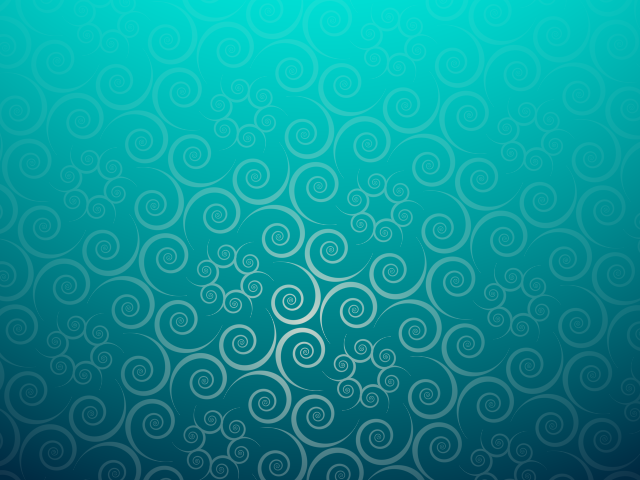
Reproduce this pattern procedurally as a Shadertoy shader.

```glsl
// Pale spirals on a teal gradient: a hexagonal lattice of rosettes, each made
// of six large curls around six small mirrored ones. Every curl is a
// logarithmic spiral with a flared, tapering tail; a warm glow fades the ink.

const float TAU = 6.2831853;

// Lattice and rosettes, in canvas heights from the canvas centre
const vec2  ROSETTE_CENTRE = vec2(0.125, 0.0672);
const float PERIOD       = 0.3464;
const float LATTICE_TURN = radians(25.35);
const float CURL_ANGLE   = radians(15.3);
const float LARGE_ORBIT  = 0.1348;
const float SMALL_ORBIT  = 0.0531;
const float LARGE_TIP    = radians(134.5);
const float SMALL_TIP    = radians(36.0);

// Curl shape
const float LARGE_SIZE = 0.0741;
const float SMALL_SIZE = 0.037;
const float GROWTH     = 0.86;   // log growth per turn
const float FLARE      = 0.18;   // extra opening of the tail
const float FLARE_SPAN = 0.3;    // in turns
const float TAPER_SPAN = 0.35;   // in turns
const float HALF_WIDTH = 0.105;  // relative to the radius

// Light and colour
const vec3  DEEP = vec3(0.0, 0.16, 0.255);
const vec3  BRIGHT = vec3(0.0, 0.87, 0.83);
const vec3  INK = vec3(0.89, 0.88, 0.84);
const vec2  GLOW_CENTRE = vec2(-0.033, -0.168);
const float GLOW_FALLOFF = 0.286;
const float GLOW_STRENGTH = 0.9;
const float SIDE_SHADE = 0.38;

vec2 rotate(vec2 p, float angle) {
    float c = cos(angle), s = sin(angle);
    return vec2(c * p.x - s * p.y, s * p.x + c * p.y);
}

// Signed distance to a counterclockwise curl whose tail ends on the +x axis
float curlDistance(vec2 p, float size) {
    float radius = length(p);
    if (radius > size * 1.3) return radius - size * 1.2;
    float turn = fract(atan(p.y, p.x) / TAU) - 1.0;
    float dist = 1.0;
    for (int i = 0; i < 5; i++) {
        float opening = max(0.0, 1.0 + turn / FLARE_SPAN);
        float arm = size * (exp(GROWTH * turn) + FLARE * opening * opening);
        float taper = 1.0 - smoothstep(-TAPER_SPAN, 0.0, turn);
        dist = min(dist, abs(radius - arm) - HALF_WIDTH * arm * taper);
        turn -= 1.0;
    }
    return dist;
}

// Six large curls and six small mirrored curls around the origin
float rosetteDistance(vec2 p) {
    float dist = 1.0;
    for (int i = 0; i < 6; i++) {
        vec2 q = rotate(p, -CURL_ANGLE - float(i) * TAU / 6.0);
        vec2 large = rotate(q - vec2(LARGE_ORBIT, 0.0), -LARGE_TIP);
        vec2 small = rotate(q - vec2(SMALL_ORBIT, 0.0), -SMALL_TIP);
        small.y = -small.y;
        dist = min(dist, curlDistance(large, LARGE_SIZE));
        dist = min(dist, curlDistance(small, SMALL_SIZE));
    }
    return dist;
}

// Nearest rosette plus its neighbours on the hexagonal lattice
float patternDistance(vec2 p) {
    vec2 q = rotate(p - ROSETTE_CENTRE, -LATTICE_TURN) / PERIOD;
    float halfRoot3 = sqrt(3.0) * 0.5;
    float row = q.y / halfRoot3;
    vec2 cell = floor(vec2(q.x - 0.5 * row, row) + 0.5);
    float dist = 1.0;
    for (int y = -1; y <= 1; y++) {
        for (int x = -1; x <= 1; x++) {
            vec2 id = cell + vec2(x, y);
            vec2 local = (q - vec2(id.x + 0.5 * id.y, id.y * halfRoot3)) * PERIOD;
            if (length(local) < LARGE_ORBIT + LARGE_SIZE * 1.3)
                dist = min(dist, rosetteDistance(local));
        }
    }
    return dist;
}

// Vertical gradient, darker towards the sides
vec3 background(vec2 p) {
    float height = p.y + 0.5;
    float tone = 0.15 + height * (1.12 - 0.27 * height) - SIDE_SHADE * p.x * p.x;
    return mix(DEEP, BRIGHT, clamp(tone, 0.0, 1.0));
}

void mainImage(out vec4 fragColor, in vec2 fragCoord) {
    vec2 p = (fragCoord - 0.5 * iResolution.xy) / iResolution.y;
    float edge = 0.7 / iResolution.y;

    float coverage = 1.0 - smoothstep(-edge, edge, patternDistance(p));
    float glow = GLOW_STRENGTH * exp(-length(p - GLOW_CENTRE) / GLOW_FALLOFF);

    fragColor = vec4(mix(background(p), INK, coverage * glow), 1.0);
}
```
